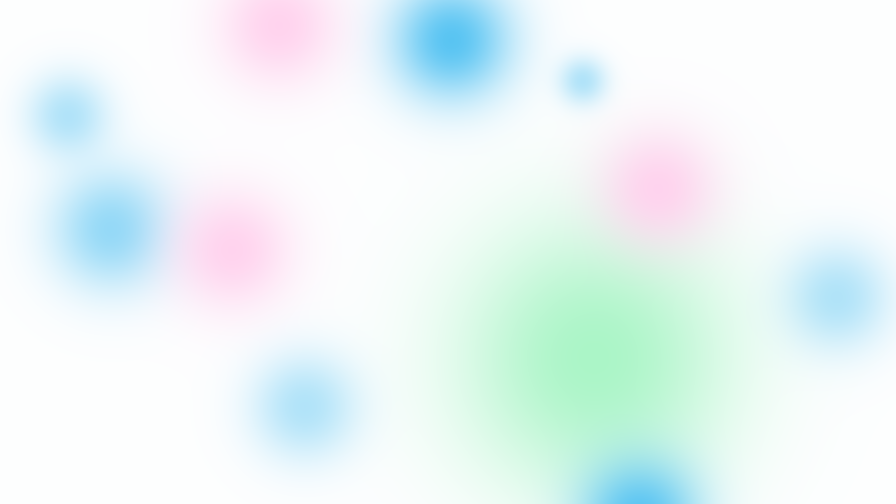
Reproduce this background procedurally as a Shadertoy shader.

```glsl
// Soft pastel blobs of blue, pink and green glowing on a white ground.
#define GROUND vec3(0.992, 0.995, 0.998)
#define GREEN vec3(0.67, 0.96, 0.78)
#define PINK vec3(1.0, 0.82, 0.93)
#define BLUE vec3(0.35, 0.77, 0.95)
#define GREEN_OFFSET vec2(0.29, -0.21)
#define GREEN_RADIUS 0.27
#define BLOB_RADIUS 0.118
#define BLOB_COUNT 10
#define RING_SQUASH 0.92
#define RING_LIFT 0.03
#define LIGHT_ALPHA 0.46

const float TAU = 6.2832;

// Bell-shaped falloff; a higher power gives a flatter core.
float glow(vec2 p, float radius, float power) {
    return exp(-pow(length(p) / radius, power));
}

// Uneven ring: the angle bunches up on the left, the distance swings in and out.
vec2 ringPosition(float i) {
    float bunch = i - 6.3;
    float angle = radians(14.0 + 37.5 * i - 58.0 * exp(-0.55 * bunch * bunch));
    float swing = 0.17 + 0.2 * cos(TAU * (i - 4.1) / 4.6);
    float reach = 0.43 + smoothstep(1.0, 4.0, i) * swing;
    return reach * vec2(cos(angle), RING_SQUASH * sin(angle)) + vec2(0.0, RING_LIFT);
}

void mainImage(out vec4 fragColor, in vec2 fragCoord) {
    // Centred coordinates, one unit per canvas height
    vec2 p = (fragCoord - 0.5 * iResolution.xy) / iResolution.y;

    // Large green pool
    vec3 color = mix(GROUND, GREEN, glow(p - GREEN_OFFSET, GREEN_RADIUS, 2.2));

    // Smaller blobs: pink, light blue and deep blue in turn
    for (int i = 0; i < BLOB_COUNT; i++) {
        float index = float(i);
        bool isPink = i % 3 == 0 && i < 9;
        bool isDeep = i % 3 == 2;

        float radius = BLOB_RADIUS;
        float alpha = 0.95;
        if (isDeep) {
            alpha = 0.82 + 0.18 * cos(TAU * (index - 2.0) / 6.0);
        } else if (!isPink) {
            radius = min(0.036 + 0.011 * index, 0.105);
            alpha = LIGHT_ALPHA;
        }

        float coverage = alpha * glow(p - ringPosition(index), radius, 2.1);
        color = mix(color, isPink ? PINK : BLUE, coverage);
    }

    fragColor = vec4(color, 1.0);
}
```
